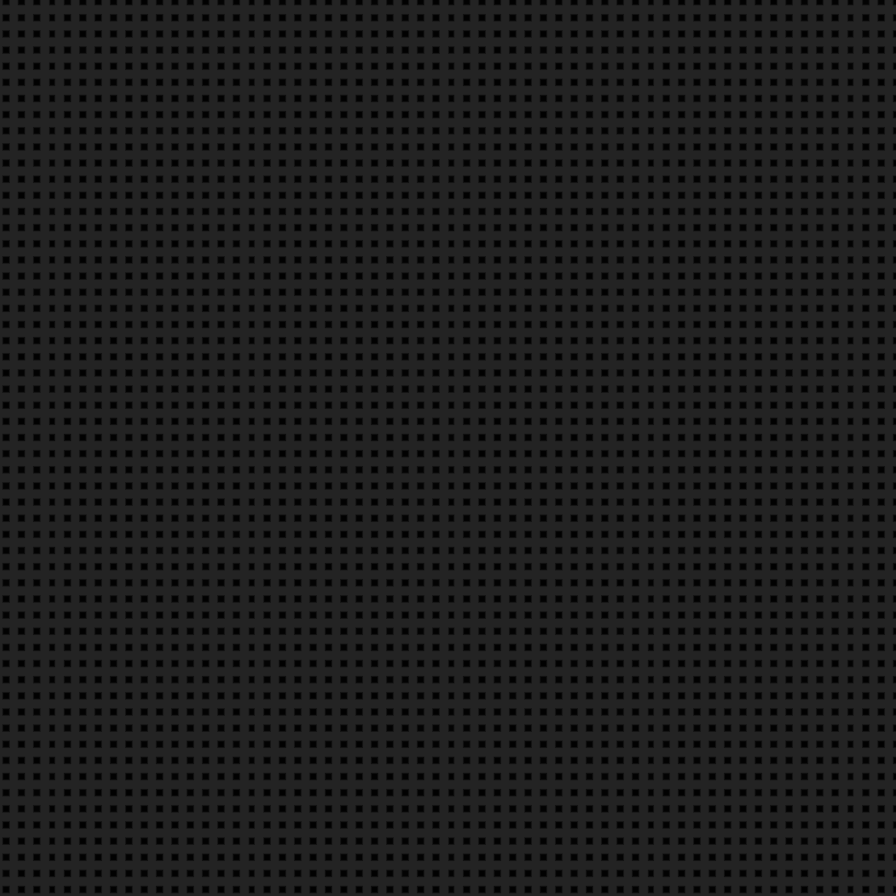
Give the GLSL for this pattern, as a WebGL 1 fragment shader.

```glsl
precision highp float;
// Charcoal sheet perforated by a fine grid of small black squares.

uniform vec2 u_resolution;

const vec2 REPEATS = vec2(58.36, 55.5);
const vec2 FIRST_HOLE = vec2(0.0068, 0.0018); // from the top left
const float HOLE_HALF_SIZE = 0.0037;
const float EDGE_SOFTNESS = 0.0014;
const float NARROW_PERIOD = 13.0;
const float NARROW_OFFSET = 3.0;
const vec3 SHEET_COLOR = vec3(0.138);
const vec3 HOLE_COLOR = vec3(0.007);

float hash(vec2 p) {
  vec3 q = fract(vec3(p.xyx) * 0.1031);
  q += dot(q, q.yzx + 33.33);
  return fract((q.x + q.y) * q.z);
}

float boxDistance(vec2 p, vec2 halfSize) {
  vec2 d = abs(p) - halfSize;
  return length(max(d, 0.0)) + min(max(d.x, d.y), 0.0);
}

// 1 on every period-th column, 0 elsewhere
float periodicColumn(float column, float period, float offset) {
  return 1.0 - step(1.0, mod(column - offset + 0.5, period));
}

float holeMask(vec2 p, vec2 halfSize, float softness) {
  return 1.0 - smoothstep(-softness, softness, boxDistance(p, halfSize));
}

void main() {
  vec2 uv = gl_FragCoord.xy / u_resolution;
  vec2 fromTop = vec2(uv.x, 1.0 - uv.y);

  // Nearest hole and position relative to its centre
  vec2 grid = (fromTop - FIRST_HOLE) * REPEATS;
  vec2 cell = floor(grid + 0.5);
  vec2 local = (grid - cell) / REPEATS;

  // Regularly spaced narrow columns
  float narrow = periodicColumn(cell.x, NARROW_PERIOD, NARROW_OFFSET);
  vec2 halfSize = HOLE_HALF_SIZE * vec2(1.0 - 0.2 * narrow, 1.0);
  float pixel = 1.0 / min(u_resolution.x, u_resolution.y);
  float mask = holeMask(local, halfSize, max(EDGE_SOFTNESS, 0.7 * pixel));

  // Slight differences in hole depth
  vec3 hole = HOLE_COLOR + 0.008 * (hash(cell + 7.0) - 0.5);
  gl_FragColor = vec4(mix(SHEET_COLOR, hole, mask), 1.0);
}
```
